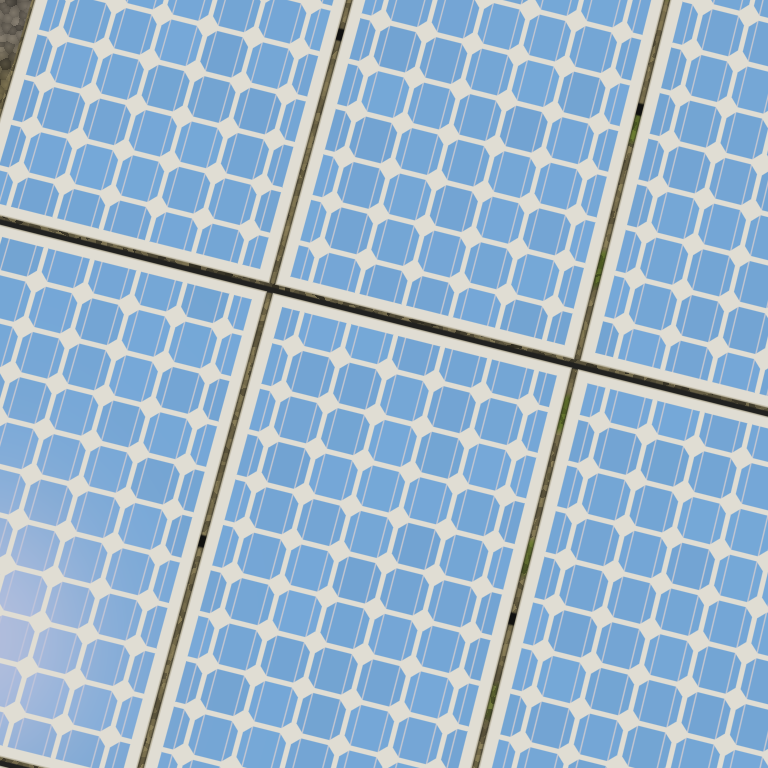
A WebGL 2 fragment shader for this pattern:

```glsl
#version 300 es
precision highp float;

#define PANEL vec2(0.409, 0.683)
#define JOINT vec2(0.353, 0.375)
#define ROW_SLOPE 0.25
#define GAP_HALF vec2(0.0040, 0.0056)
#define FRAME vec2(0.0205, 0.0205)
#define PITCH vec2(0.0628, 0.0612)
#define CELL_HALF vec2(0.0281, 0.0272)
#define CHAMFER 0.0105
#define BUS_OFFSET 0.0182
#define BUS_HALF 0.0009
#define GLARE_CENTER vec2(-0.03, 0.17)

uniform vec2 u_resolution;
out vec4 fragColor;

const vec3 CELL_BLUE = vec3(0.455, 0.650, 0.835);
const vec3 BACKSHEET = vec3(0.880, 0.866, 0.828);
const vec3 BUS_TINT = vec3(0.800, 0.790, 0.815);
const vec3 FRAME_EDGE = vec3(0.68, 0.65, 0.55);
const vec3 SOIL = vec3(0.47, 0.43, 0.30);
const vec3 SHADOW = vec3(0.13, 0.13, 0.12);
const vec3 MOSS = vec3(0.36, 0.42, 0.16);
const vec3 STONE = vec3(0.50, 0.47, 0.42);

float hash(vec2 p) {
  return fract(sin(dot(p, vec2(127.1, 311.7))) * 43758.5);
}

// Nearest-point distance and the id of that point
vec2 cellular(vec2 p) {
  vec2 base = floor(p);
  vec2 nearest = vec2(9.0, 0.0);
  for (int j = -1; j <= 1; j++) {
    for (int i = -1; i <= 1; i++) {
      vec2 id = base + vec2(i, j);
      vec2 site = id + vec2(hash(id), hash(id + 17.3));
      float d = length(p - site);
      if (d < nearest.x) nearest = vec2(d, hash(id + 41.9));
    }
  }
  return nearest;
}

float boxDistance(vec2 p, vec2 halfSize) {
  vec2 d = abs(p) - halfSize;
  return max(d.x, d.y);
}

float coverage(float d, float aa) {
  return 1.0 - smoothstep(-aa, aa, d);
}

// Panel coordinates: columns fan out slightly, rows stay parallel
vec2 panelSpace(vec2 uv) {
  vec2 p = vec2(uv.x, 1.0 - uv.y) - JOINT;
  float column = (p.x + 0.272 * p.y) / (0.4219 + 0.022 * p.y);
  float row = (p.y - ROW_SLOPE * p.x) / 0.7045;
  return vec2(column, row);
}

// Soil, moss and shadow seen between the panels
vec3 gapColor(vec2 uv, vec2 local) {
  vec2 fromSeam = local - sign(local) * 0.5 * PANEL;
  vec2 grain = cellular(uv * 130.0);
  float patches = sin(uv.y * 31.0 + uv.x * 9.0) + sin(uv.y * 67.0 + 1.7);
  float moss = smoothstep(0.1, 1.2, patches) * smoothstep(0.45, 0.75, uv.x);
  vec3 color = mix(SOIL, MOSS, moss) * (0.72 + 0.45 * grain.y);
  color = mix(color, SHADOW, 0.5 * smoothstep(0.001, 0.004, abs(fromSeam.x)));

  // The level seam is dark, with a speckled strip on its upper side
  float level = 1.0 - smoothstep(0.005, 0.008, abs(fromSeam.y));
  float strip = 1.0 - smoothstep(-0.0025, 0.0, fromSeam.y);
  vec3 seam = mix(SHADOW, SOIL * (0.4 + 0.9 * grain.y), strip * 0.8);
  color = mix(color, seam, level);

  // Clamps sit halfway along the upright seams
  float clampMask = coverage(abs(local.y) - 0.008, 0.002);
  return mix(color, SHADOW * 0.5, clampMask);
}

vec3 groundColor(vec2 uv) {
  vec2 pebbles = cellular(uv * 90.0);
  float tone = 0.55 + 0.4 * pebbles.y - 0.25 * pebbles.x;
  return mix(SOIL, STONE, smoothstep(0.88, 0.96, uv.y)) * (tone + 0.15);
}

void main() {
  vec2 uv = gl_FragCoord.xy / u_resolution;
  float aa = 0.75 / min(u_resolution.x, u_resolution.y);
  vec2 grid = panelSpace(uv);
  vec2 local = (fract(grid) - 0.5) * PANEL;

  // Cells with cut corners, cropped by the panel frame
  vec2 cellId = floor(local / PITCH + 0.5);
  vec2 q = local - cellId * PITCH;
  float corner = dot(abs(q), vec2(1.0)) - CELL_HALF.x - CELL_HALF.y + CHAMFER;
  float cell = max(boxDistance(q, CELL_HALF), corner * 0.7071);
  cell = max(cell, boxDistance(local, 0.5 * PANEL - FRAME));
  float bus = abs(abs(q.x) - BUS_OFFSET) - BUS_HALF;

  float tint = hash(cellId + floor(grid) * 23.0) - 0.5;
  vec3 blue = CELL_BLUE * (1.0 + 0.03 * tint);
  blue = mix(blue, BUS_TINT, 0.9 * coverage(bus, aa));

  // Sky reflection over the lower left
  vec2 away = (uv - GLARE_CENTER) / vec2(0.17, 0.20);
  float glare = exp(-dot(away, away));
  blue = mix(blue, vec3(0.74, 0.76, 0.87), 0.85 * glare);
  vec3 panel = mix(BACKSHEET, blue, coverage(cell, aa));

  // Shaded frame lip, then the gaps and the bare ground
  float edge = boxDistance(local, 0.5 * PANEL - GAP_HALF);
  panel = mix(panel, FRAME_EDGE, 0.7 * smoothstep(-0.0028, -0.0005, edge));
  vec3 color = mix(gapColor(uv, local), panel, coverage(edge, aa));
  float outside = (grid.x + 1.0) * PANEL.x;
  color = mix(color, groundColor(uv), coverage(outside, aa));
  fragColor = vec4(color, 1.0);
}
```
